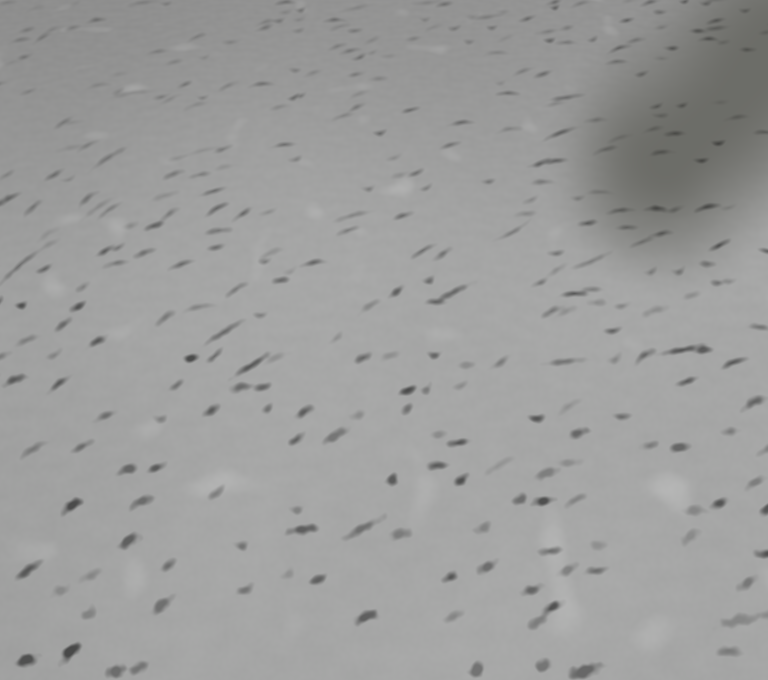
Reproduce this texture procedurally as a WebGL 2 fragment shader.

```glsl
#version 300 es
precision highp float;
// Dark tilted flecks scattered over a grey receding plane with a soft corner shadow.

#define HORIZON 1.75
#define CELLS vec2(28.0, 44.0)
#define FLECK_SIZE vec2(0.0105, 0.0050)
#define FLECK_INK 0.56
#define FLECK_BLUR 0.0042
#define FILL_FAR 0.27
#define FILL_NEAR 0.58
#define NEAR_GREY vec3(0.652, 0.654, 0.652)
#define FAR_GREY vec3(0.572, 0.572, 0.570)
#define SHADOW_GREY vec3(0.425, 0.427, 0.408)
#define GRAIN 0.012

uniform vec2 u_resolution;
out vec4 fragColor;

vec2 hash2(vec2 p) {
    vec3 q = fract(p.xyx * vec3(0.1031, 0.1030, 0.0973));
    q += dot(q, q.yzx + 33.33);
    return fract((q.xx + q.yz) * q.zy);
}

float gradientDot(vec2 cell, vec2 offset) {
    float turn = 6.28318 * hash2(cell).x;
    return dot(vec2(cos(turn), sin(turn)), offset);
}

float gradientNoise(vec2 p) {
    vec2 i = floor(p), f = fract(p);
    vec2 w = f * f * f * (f * (f * 6.0 - 15.0) + 10.0);
    float low = mix(gradientDot(i, f), gradientDot(i + vec2(1, 0), f - vec2(1, 0)), w.x);
    float high = mix(gradientDot(i + vec2(0, 1), f - vec2(0, 1)),
                     gradientDot(i + 1.0, f - 1.0), w.x);
    return mix(low, high, w.y);
}

float segmentDistance(vec2 p, vec2 a, vec2 b) {
    vec2 ab = b - a;
    return length(p - a - ab * clamp(dot(p - a, ab) / dot(ab, ab), 0.0, 1.0));
}

// Perspective mapping between the canvas and the plane's cell grid
vec2 toPlane(vec2 p, float middle) {
    return vec2(p.x - middle, 1.0) / (HORIZON - p.y) * CELLS;
}

vec2 toCanvas(vec2 plane, float middle) {
    float depth = CELLS.y / plane.y;
    return vec2(middle + plane.x * depth / CELLS.x, HORIZON - depth);
}

// Ink of the fleck owned by one cell; zero where the cell is empty
float fleck(vec2 p, vec2 cell, float aspect, float wobble) {
    vec2 presence = hash2(cell + 71.0);
    vec2 shape = hash2(cell + 137.0);
    vec2 tone = hash2(cell + 211.0);
    vec2 centre = toCanvas(cell + 0.15 + 0.7 * hash2(cell + 19.0), aspect * 0.5);
    float depth = HORIZON - centre.y;
    float fill = mix(FILL_FAR, FILL_NEAR, smoothstep(0.8, 1.6, depth));
    fill += 0.4 * gradientNoise(cell * 0.23);
    if (presence.x > fill) return 0.0;

    // Flecks lean more on the left and lie flatter far away
    float side = centre.x / aspect;
    float lean = mix(0.55, 0.22, side) + (shape.x - 0.5) * 0.65;
    lean *= mix(0.6, 1.0, smoothstep(0.75, 1.3, depth));
    float c = cos(lean), s = sin(lean);
    vec2 local = mat2(c, -s, s, c) * (p - centre);

    // A few flecks stretch into streaks
    float streak = smoothstep(0.86, 1.0, presence.y);
    vec2 size = FLECK_SIZE * vec2(depth / 1.4, depth * depth / 2.1);
    size *= vec2(0.65 + 0.7 * shape.y + 1.2 * streak, 0.75 + 0.45 * tone.y);
    size.y = max(size.y, 0.0021);
    local.y += (shape.y - 0.5) * 0.6 * size.y * pow(local.x / size.x, 2.0);

    float edge = (length(local / size) - 1.0 + wobble) * size.y;
    float blur = FLECK_BLUR * mix(0.75, 1.0, depth / HORIZON);
    float cover = 1.0 - smoothstep(-blur, blur, edge);
    float fade = mix(1.0, mix(0.42, 0.8, side), smoothstep(0.4, 0.95, centre.y));
    return cover * fade * mix(0.22, 1.0, tone.x);
}

void main() {
    vec2 p = gl_FragCoord.xy / u_resolution.y;
    float aspect = u_resolution.x / u_resolution.y;
    vec2 plane = toPlane(p, aspect * 0.5);

    // Plane shading, darker far away and slightly toward the left edge
    vec3 colour = mix(NEAR_GREY, FAR_GREY, smoothstep(0.55, 1.06, p.y));
    colour -= 0.025 * smoothstep(0.35, 0.0, p.x / aspect);
    colour += 0.012 * gradientNoise(p * 3.5);

    // Faint surface relief and pale smudges
    colour += GRAIN * gradientNoise(plane * vec2(1.4, 2.2));
    colour += GRAIN * 0.6 * gradientNoise(p * 110.0);
    colour += 0.06 * smoothstep(0.32, 0.65, gradientNoise(plane * 0.55 + 40.0));

    // Soft diagonal shadow
    float shade = segmentDistance(p, vec2(0.87 * aspect, 0.76), vec2(1.02 * aspect, 0.94));
    shade += 0.025 * gradientNoise(p * 6.0);
    colour = mix(colour, SHADOW_GREY, smoothstep(0.20, 0.015, shade));

    // Flecks from the surrounding cells
    float wobble = 0.7 * gradientNoise(p * 75.0);
    float light = 1.0;
    for (int y = -1; y <= 1; y++)
        for (int x = -1; x <= 1; x++) {
            vec2 cell = floor(plane) + vec2(x, y);
            light *= 1.0 - FLECK_INK * fleck(p, cell, aspect, wobble);
        }
    fragColor = vec4(colour * light, 1.0);
}
```
